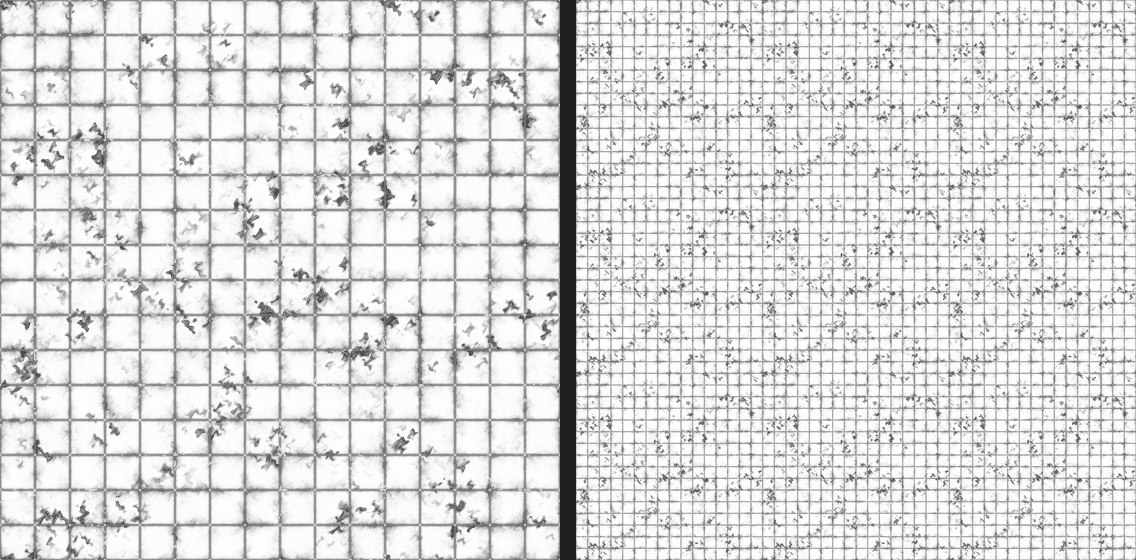
Left: one tile. Right: repeated 3 by 3.
This texture map is drawn by a Shadertoy shader. Its source:

```glsl
// White square wall tiles with thin grey joints, sooty grime and small chips; tiles seamlessly.
#define TILES 16.0         // tiles across and down
#define JOINT 0.034        // half width of a joint, in tiles
#define GLAZE 0.992        // brightness of clean tile
#define JOINT_CORE 0.62    // brightness in the middle of a joint
#define JOINT_RIM 0.43     // brightness along the joint edges
#define SOOT 0.62          // grime that clings to the joints
#define SOOT_REACH 0.085   // how far it spreads, in tiles
#define STAINS 0.75        // loose stains on the tile faces
#define CHIPS 0.75         // pale chips along the joints
#define TAU 6.2831853

vec2 hash2(vec2 c) {
    vec3 q = fract(c.xyx * vec3(0.1031, 0.1030, 0.0973));
    q += dot(q, q.yzx + 33.33);
    return fract((q.xx + q.yz) * q.zy);
}

// Wrapping cellular noise: x = nearest distance, y = sum of soft random blots
vec2 cellular(vec2 p, vec2 scale, float seed) {
    p *= scale;
    vec2 base = floor(p);
    float nearest = 2.0, blots = 0.0;
    for (int j = -1; j <= 1; j++)
    for (int i = -1; i <= 1; i++) {
        vec2 cell = base + vec2(i, j);
        vec2 id = mod(cell, TILES * scale) + seed;
        float d = length(cell + hash2(id) - p);
        float strength = smoothstep(0.45, 1.0, hash2(id + 71.7).x);
        nearest = min(nearest, d);
        blots += strength * (1.0 - smoothstep(0.0, 0.95, d));
    }
    return vec2(nearest, blots);
}

// Layered sines with whole periods over the canvas
vec2 warp(vec2 p) {
    vec2 a = TAU / TILES * p;
    return 0.07 * sin(a.yx * 37.0 + a * 11.0)
         + 0.04 * sin(a.yx * 83.0 - a * 29.0 + 1.7);
}

void mainImage(out vec4 fragColor, in vec2 fragCoord) {
    vec2 p = fragCoord / iResolution.xy * TILES;
    float aa = 0.75 * TILES / iResolution.y;
    vec2 q = p + warp(p);

    // Ragged grain shared by joints and grime
    float coarse = cellular(q, vec2(5.0), 13.0).x;
    float fine = cellular(q, vec2(11.0), 29.0).x;
    float grain = 0.6 * coarse + 0.4 * fine;

    // Distance to the vertical (x) and horizontal (y) joints
    vec2 gap = abs(fract(p + 0.5) - 0.5);
    float d = min(gap.x, gap.y);

    // Soot in patches along each joint
    vec2 patches = vec2(cellular(q, vec2(3.0, 2.0), 47.0).y,
                        cellular(q, vec2(2.0, 3.0), 83.0).y);
    vec2 cling = exp(-gap / SOOT_REACH * (0.5 + grain));
    float soot = SOOT * dot(patches, cling) * (1.25 - 0.8 * grain);
    soot += 0.16 * exp(-d / 0.035);

    // Loose stains gathered in a few areas
    float area = smoothstep(0.12, 0.6, cellular(q, vec2(1.0), 7.0).y);
    float spots = cellular(q, vec2(4.0), 61.0).y - 0.35 * grain;
    float stain = STAINS * area * smoothstep(0.05, 0.75, spots);
    stain *= 1.0 - 0.6 * fine;

    float dirt = clamp(soot + stain, 0.0, 0.7);
    float tone = GLAZE * (1.0 - dirt);

    // Joint: paler core, dark rims, slightly uneven edges
    float halfWidth = JOINT + 0.016 * (0.45 - grain);
    float joint = 1.0 - smoothstep(halfWidth - aa, halfWidth + aa, d);
    float jointTone = mix(JOINT_CORE, JOINT_RIM, smoothstep(0.0, JOINT, d));
    jointTone *= 1.08 - 0.4 * dirt;

    // Chips and the pale dot where joints cross
    float chip = smoothstep(0.45, 0.7, cellular(q, vec2(7.0), 101.0).y)
               * smoothstep(0.25, 0.6, cellular(p, vec2(1.0), 19.0).y);
    float crossing = 1.0 - smoothstep(JOINT - aa, JOINT + aa, length(gap));
    tone = mix(tone, jointTone, joint);
    tone = mix(tone, 0.95, CHIPS * chip * joint);
    tone = mix(tone, 0.9, 0.8 * crossing);

    fragColor = vec4(vec3(clamp(tone, 0.0, 1.0)), 1.0);
}
```
